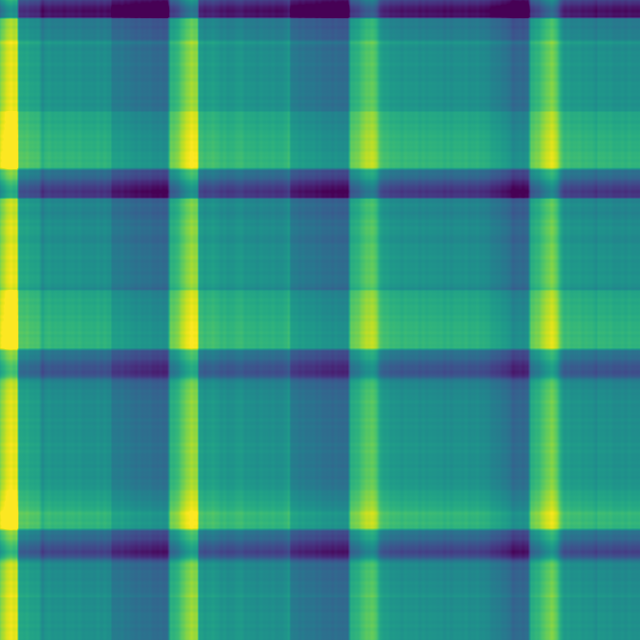
Reproduce this pattern procedurally as a Shadertoy shader.

```glsl
// A plaid made by comparing one pulsing signal with itself: each point shows
// signal(across) - signal(down) on a purple-teal-yellow ramp. The signal is a
// sharp-fronted pulse with a decaying tail, varied per beat, plus fine ripple.

// Polynomial ramp: purple, blue, teal, green, yellow
vec3 ramp(float t) {
    return vec3(.2777, .0054, .3341)
        + t * (vec3(.1051, 1.4046, 1.3846)
        + t * (vec3(-.3309, .2148, .0951)
        + t * (vec3(-4.6342, -5.7991, -19.3324)
        + t * (vec3(6.2283, 14.1799, 56.6906)
        + t * (vec3(4.7764, -13.7451, -65.353)
        + t * vec3(-5.4355, 4.6459, 26.3124))))));
}

// Narrow soft line, 1 at its centre
float thinLine(float x, float centre, float width) {
    float d = (x - centre) / width;
    return exp(-d * d);
}

// Layered sines, modulated so the fine threads look irregular
float ripple(float x) {
    float broad = sin(x * 167. + 1.) + .7 * sin(x * 91. + 4.);
    float fine = sin(x * 431. + 2. * sin(x * 37.)) + sin(x * 713. + 3. * sin(x * 23.));
    return .004 * broad + .006 * fine;
}

float signal(float x) {
    float beat = (x + .0212) / .2817;
    int n = clamp(int(floor(beat)), 0, 3);
    float p = fract(beat);

    // Per-beat peak height, sharpness of its fall, and late step
    float height = vec4(.51, .43, .34, .38)[n];
    float fall = vec4(.008, .008, .03, .03)[n];
    float stepAt = vec4(.693, .685, .85, .85)[n];
    float stepWidth = vec4(.007, .007, .14, .14)[n];

    // Decaying tail with a crest on top
    float v = .07 + .16 * exp(-5. * p);
    float crest = smoothstep(.02, .14, p) * (1. - smoothstep(.175 - fall, .175 + fall, p));
    v += (height - .15) * crest;

    // Drop late in the beat, then sag towards the next front
    v -= .085 * smoothstep(stepAt - stepWidth, stepAt + stepWidth, p);
    v -= .06 * smoothstep(.7, 1., p);

    // Sharp leading edge
    v = mix(-.075, v, smoothstep(0., .025, p));

    // Irregular threads and a shelf after the first crest
    v += .04 * (1. - smoothstep(.06, .068, x));
    v -= .045 * thinLine(x, .067, .003);
    v += .03 * thinLine(x, .333, .005) + .03 * thinLine(x, .373, .005);
    v += .05 * thinLine(x, .451, .0025);
    v -= .035 * thinLine(x, .802, .007);
    v -= .03 * thinLine(x, .932, .002);
    return v + ripple(x);
}

void mainImage(out vec4 fragColor, in vec2 fragCoord) {
    vec2 uv = fragCoord / iResolution.xy;
    float difference = signal(uv.x) - signal(1. - uv.y);
    fragColor = vec4(clamp(ramp(clamp(.5 + difference, 0., 1.)), 0., 1.), 1.);
}
```
